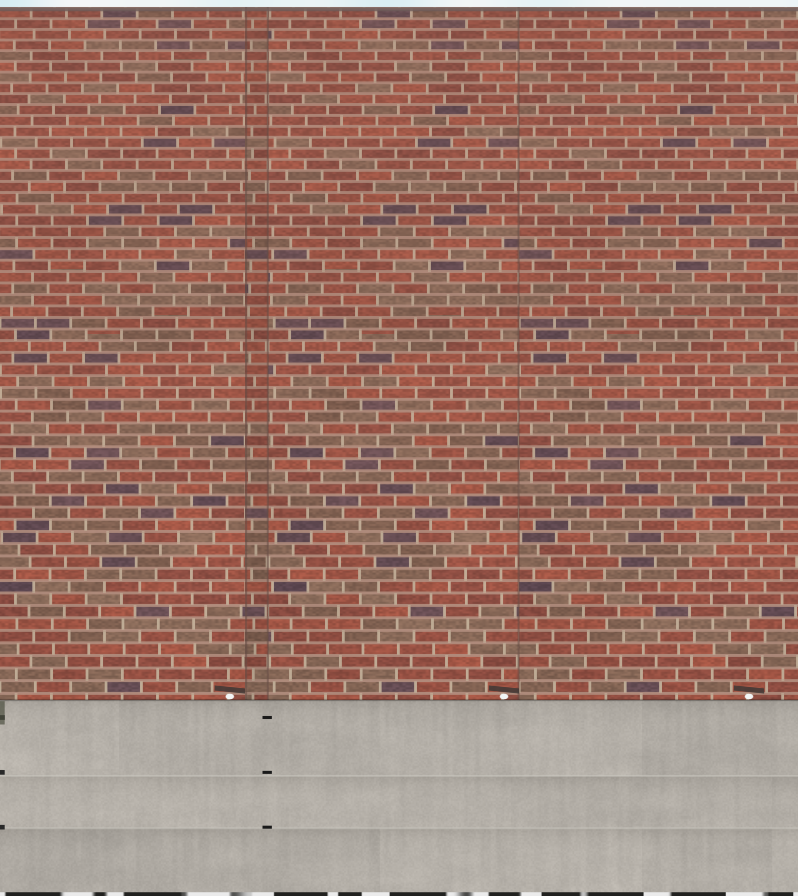
A WebGL 1 fragment shader for this texture:

```glsl
precision highp float;
// A brick wall in three repeating panels above a band of weathered concrete.
// Courses grow slightly toward the ground; hashes tint each brick, value
// noise adds grime, and distance masks draw the joints, seams and fittings.

uniform vec2 u_resolution;

const vec2 GRID = vec2(684.0, 768.0);   // canvas size in layout units, y down
const float BRICK_W = 30.3;
const float WALL_TOP = 8.0;
const float WALL_BOTTOM = 600.0;

float hash(vec2 p) {
  vec3 q = fract(vec3(p.xyx) * 0.1031);
  q += dot(q, q.yzx + 33.33);
  return fract((q.x + q.y) * q.z);
}

float noise(vec2 p) {
  vec2 i = floor(p), f = fract(p);
  f = f * f * (3.0 - 2.0 * f);
  return mix(mix(hash(i), hash(i + vec2(1.0, 0.0)), f.x),
             mix(hash(i + vec2(0.0, 1.0)), hash(i + vec2(1.0)), f.x), f.y);
}

float fbm(vec2 p) {
  float sum = 0.0, amp = 0.5;
  for (int i = 0; i < 4; i++) {
    sum += amp * noise(p);
    p = p * 2.03 + 17.0;
    amp *= 0.5;
  }
  return sum;
}

// Soft step at an edge, and soft masks for a line and a box
float above(float v, float edge, float aa) {
  return smoothstep(edge - aa, edge + aa, v);
}

float line(float v, float center, float halfWidth, float aa) {
  return 1.0 - above(abs(v - center), halfWidth, aa);
}

float box(vec2 p, vec2 center, vec2 halfSize, float aa) {
  return line(p.x, center.x, halfSize.x, aa) * line(p.y, center.y, halfSize.y, aa);
}

// Course number at height y; course height grows from 9.2 to 10.8 units
float courseAt(float y) {
  const float base = 9.167, growth = 0.01572;
  float root = sqrt(max(base * base + 4.0 * growth * (y - 48.0), 0.0));
  return (root - base) / (2.0 * growth) + 0.5;
}

vec3 brickTint(vec2 id, float depth) {
  float kind = hash(id + 41.0);
  float shade = hash(id * 1.7 + 9.0);
  vec3 red = mix(vec3(0.53, 0.29, 0.25), vec3(0.65, 0.34, 0.27), shade);
  vec3 brown = mix(vec3(0.48, 0.36, 0.30), vec3(0.55, 0.43, 0.36), shade);
  vec3 plum = mix(vec3(0.35, 0.27, 0.31), vec3(0.43, 0.32, 0.34), shade);
  vec3 tint = mix(red, brown, step(0.74 - 0.16 * depth, kind));
  return mix(tint, plum, step(0.935, kind));
}

vec3 brickwork(vec2 p, float seed, float aa) {
  float course = courseAt(p.y);
  float row = floor(course);
  float depth = p.y / WALL_BOTTOM;
  float shift = mod(row, 2.0) * 0.5 * BRICK_W - 2.0;
  shift += 7.0 * (hash(vec2(row, 5.0)) - 0.5);
  float along = (p.x - shift) / BRICK_W;
  vec2 id = vec2(floor(along) + 20.0 + seed, row + 10.0);
  vec2 toJoint = 0.5 - abs(fract(vec2(along, course)) - 0.5);
  toJoint *= vec2(BRICK_W, 9.2 + 1.6 * depth);

  float bed = 1.0 - above(toJoint.y, 1.25, aa);
  float head = 1.0 - above(toJoint.x, 1.2, aa);
  vec3 tint = brickTint(id, depth);
  tint *= 0.90 + 0.20 * noise(p * vec2(0.35, 0.6));
  vec3 col = mix(tint, vec3(0.70, 0.56, 0.50), bed * 0.90);
  col = mix(col, vec3(0.77, 0.70, 0.61), head * (0.92 - 0.3 * bed));
  col = mix(col, vec3(0.57, 0.38, 0.33), 0.20 * (1.0 - depth));
  return col * (0.95 + 0.10 * fbm(p * 0.018));
}

vec3 concrete(vec2 p, float aa) {
  // Three slabs, each darker and streaked beneath its upper edge
  float top = p.y < 665.0 ? 600.0 : (p.y < 710.0 ? 665.0 : 710.0);
  float drop = p.y - top;
  float patches = hash(vec2(floor((p.x + 10.0) / 112.0), top));
  float stain = fbm(vec2(p.x * 0.025, p.y * 0.06));
  float streak = noise(vec2(p.x * 0.22, p.y * 0.018));
  vec3 col = vec3(0.72, 0.70, 0.67) * (0.95 + 0.05 * patches);
  col *= 0.95 + 0.10 * stain;
  col *= 0.98 + 0.045 * streak;
  col -= 0.09 * exp(-drop / 9.0) * (0.25 + stain);
  col += 0.035 * (noise(p * 0.7) - 0.5);
  float joints = line(p.y, 665.0, 0.8, aa) + line(p.y, 710.0, 0.8, aa);
  return mix(col, vec3(0.79, 0.78, 0.75), 0.55 * joints);
}

void main() {
  vec2 uv = gl_FragCoord.xy / u_resolution;
  vec2 p = vec2(uv.x, 1.0 - uv.y) * GRID;
  float aa = 0.6 * GRID.y / u_resolution.y;

  // Panels share one pattern; a narrow pier separates the first two
  float pier = step(210.0, p.x) * step(p.x, 230.0);
  float origin = p.x < 230.0 ? 0.0 : (p.x < 445.0 ? 235.0 : 445.0);
  vec2 local = vec2(p.x - origin, p.y);
  vec3 wall = brickwork(local + vec2(9.0 * pier, 0.0), 60.0 * pier, aa);
  wall *= 1.0 - 0.06 * pier;
  float seams = line(p.x, 211.0, 0.9, aa) + line(p.x, 229.5, 0.9, aa)
              + line(p.x, 444.5, 0.9, aa);
  wall = mix(wall, vec3(0.40, 0.30, 0.27), 0.55 * seams);

  // Sky strip, coping and concrete base
  vec3 sky = mix(vec3(0.84, 0.93, 0.95), vec3(0.97), noise(p * 0.015));
  vec3 col = mix(sky, wall, above(p.y, 6.0, aa));
  col = mix(col, vec3(0.43, 0.36, 0.35), 0.8 * line(p.y, WALL_TOP, 1.7, aa));
  col = mix(col, concrete(p, aa), above(p.y, WALL_BOTTOM, aa));
  col *= 1.0 - 0.25 * line(p.y, WALL_BOTTOM, 1.0, aa);

  // Lamp on each panel: dark arm over a bright bulb
  float arm = box(local, vec2(197.0, 591.0 + 0.1 * (local.x - 197.0)), vec2(13.0, 2.2), aa);
  col = mix(col, vec3(0.25, 0.22, 0.21), 0.85 * arm);
  float bulb = 1.0 - above(length((local - vec2(197.0, 597.0)) / vec2(1.5, 1.0)), 2.4, aa);
  col = mix(col, vec3(0.95, 0.96, 0.96), bulb);

  // Dark gaps beside the pier and at the left end of the slabs
  for (int i = 0; i < 3; i++) {
    float y = 614.0 + 47.0 * float(i);
    col = mix(col, vec3(0.10), box(p, vec2(229.0, y + 1.0), vec2(4.0, 1.3), aa));
    col = mix(col, vec3(0.16), box(p, vec2(1.5, y + 1.0), vec2(2.5, 2.0), aa));
  }
  col = mix(col, vec3(0.30, 0.31, 0.25), 0.7 * box(p, vec2(1.0, 611.0), vec2(3.0, 10.0), aa));

  // Broken ground line with bright gaps
  float broken = above(noise(vec2(p.x * 0.07, 3.0)), 0.62, 0.06);
  vec3 ground = mix(vec3(0.13, 0.13, 0.12), vec3(0.92), broken);
  col = mix(col, ground, above(p.y, 764.8, aa));
  gl_FragColor = vec4(clamp(col, 0.0, 1.0), 1.0);
}
```
